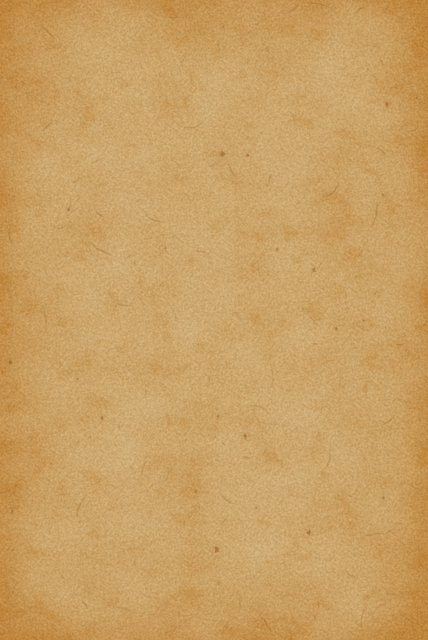
Reproduce this texture procedurally as a Shadertoy shader.

```glsl
// Aged parchment: warm tan paper with ragged stains, browned edges and fine grain.
// Layered gradient noise sets the stain depth, which blends two paper colours;
// curved fibres and small flecks are then scattered over jittered grid cells.

const vec3 PAPER_LIGHT = vec3(0.812, 0.680, 0.467);
const vec3 PAPER_DEEP  = vec3(0.758, 0.548, 0.275);
const vec3 FIBRE_COLOR = vec3(0.600, 0.390, 0.150);
const vec3 FLECK_COLOR = vec3(0.580, 0.330, 0.100);

const float BASE_STAIN    = 0.21;
const float CLOUD_SCALE   = 10.0;   // clouds per canvas height
const float CLOUD_DEPTH   = 0.29;
const float BLOTCH_DEPTH  = 0.26;
const float EDGE_WIDTH    = 0.046;  // fall-off of the browned border
const float EDGE_DEPTH    = 0.72;
const float GRAIN_SCALE   = 300.0;
const float GRAIN_DEPTH   = 0.075;
const float FIBRE_CELLS   = 17.0;
const float FIBRE_WIDTH   = 0.0008;
const float FIBRE_OPACITY = 0.36;
const float FLECK_CELLS   = 11.0;
const float FLECK_OPACITY = 0.55;
const float TAU = 6.2831853;
const mat2 TURN = mat2(0.8, 0.6, -0.6, 0.8);

// Integer hash giving two values from 0 to 1
vec2 hash2(vec2 cell) {
    uvec2 q = uvec2(ivec2(floor(cell)) + 32768);
    q = q * 1664525u + 1013904223u;
    q.x += q.y * 1664525u;
    q.y += q.x * 1664525u;
    q ^= q >> 16u;
    q.x += q.y * 1664525u;
    q.y += q.x * 1664525u;
    q ^= q >> 16u;
    return vec2(q & 65535u) / 65535.0;
}

float cornerSlope(vec2 cell, vec2 offset) {
    float angle = TAU * hash2(cell).x;
    return dot(vec2(cos(angle), sin(angle)), offset);
}

float gradientNoise(vec2 p) {
    vec2 i = floor(p), f = fract(p);
    vec2 u = f * f * f * (f * (f * 6.0 - 15.0) + 10.0);
    vec2 e = vec2(0.0, 1.0);
    float low  = mix(cornerSlope(i, f), cornerSlope(i + e.yx, f - e.yx), u.x);
    float high = mix(cornerSlope(i + e, f - e), cornerSlope(i + 1.0, f - 1.0), u.x);
    return mix(low, high, u.y);
}

float fbm(vec2 p) {
    float sum = 0.0, gain = 1.0;
    for (int k = 0; k < 5; k++) {
        sum += gain * gradientNoise(p);
        p = 2.0 * TURN * p + 17.3;
        gain *= 0.64;
    }
    return sum;
}

// Browning summed over the four sides, so corners are deepest
float edgeStain(vec2 p, vec2 size) {
    vec2 wobble = 0.020 * vec2(fbm(p * 9.0 + 40.0), fbm(p * 9.0 + 80.0));
    vec2 near = max(p + wobble, 0.0);
    vec2 far = max(size - p + wobble, 0.0);
    vec2 fall = exp(-near / EDGE_WIDTH) + exp(-far / EDGE_WIDTH);
    return EDGE_DEPTH * (fall.x + 0.8 * fall.y);
}

// Short curved hairs with tapered ends
float fibres(vec2 p, float pixel) {
    float cover = 0.0;
    vec2 home = floor(p * FIBRE_CELLS);
    for (int k = 0; k < 9; k++) {
        vec2 cell = home + vec2(k % 3, k / 3) - 1.0;
        vec2 place = hash2(cell + 300.0), form = hash2(cell + 700.0);
        vec2 kind = hash2(cell + 1100.0);
        float angle = TAU * form.x;
        vec2 d = p - (cell + place) / FIBRE_CELLS;
        d = mat2(cos(angle), -sin(angle), sin(angle), cos(angle)) * d;
        d.y += 0.0022 * gradientNoise(p * 90.0);
        float reach = mix(0.006, 0.030, form.y * form.y);
        float bend = (kind.x - 0.5) * 44.0;
        float slope = 2.0 * bend * d.x;
        float dist = abs(d.y - bend * d.x * d.x) / sqrt(1.0 + slope * slope);
        float taper = 1.0 - smoothstep(0.2 * reach, reach, abs(d.x));
        float line = 1.0 - smoothstep(0.0, FIBRE_WIDTH + pixel, dist);
        cover = max(cover, line * taper * smoothstep(0.1, 1.0, kind.y));
    }
    return cover;
}

// Small irregular specks, each kept inside its own cell
float flecks(vec2 p, float pixel) {
    vec2 cell = floor(p * FLECK_CELLS);
    vec2 place = 0.15 + 0.7 * hash2(cell + 1900.0), form = hash2(cell + 2300.0);
    vec2 d = p - (cell + place) / FLECK_CELLS;
    float radius = mix(0.0012, 0.0034, form.x * form.x);
    float dist = length(d * vec2(1.0, 0.8)) + 0.0022 * gradientNoise(p * 260.0);
    float spot = 1.0 - smoothstep(radius - pixel, radius + pixel, dist);
    float halo = 0.2 * exp(-dist * dist / (radius * radius * 6.0));
    return max(spot, halo) * step(0.66, form.y);
}

void mainImage(out vec4 fragColor, in vec2 fragCoord) {
    float pixel = 1.0 / iResolution.y;
    vec2 p = fragCoord * pixel;
    vec2 size = iResolution.xy * pixel;

    // Stain depth: clouds, ragged blotches, border
    float clouds = fbm(p * vec2(0.85, 1.0) * CLOUD_SCALE);
    float blotches = smoothstep(0.1, 0.8, fbm(p * vec2(25.0, 34.0) + 60.0) + 0.3 * clouds);
    float stain = BASE_STAIN + CLOUD_DEPTH * clouds + BLOTCH_DEPTH * blotches + edgeStain(p, size);
    vec3 color = mix(PAPER_LIGHT, PAPER_DEEP, clamp(stain, -0.05, 1.2));

    // Paper grain, turned off the axes to hide the lattice
    vec2 g = TURN * p * GRAIN_SCALE;
    float grain = gradientNoise(g) + 0.5 * gradientNoise(TURN * g * 0.53 + 9.0);
    color += GRAIN_DEPTH * grain * vec3(0.9, 1.0, 1.1);

    // Scattered inclusions
    color = mix(color, FIBRE_COLOR, FIBRE_OPACITY * fibres(p, pixel));
    color = mix(color, FLECK_COLOR, FLECK_OPACITY * flecks(p, pixel));
    fragColor = vec4(clamp(color, 0.0, 1.0), 1.0);
}
```
